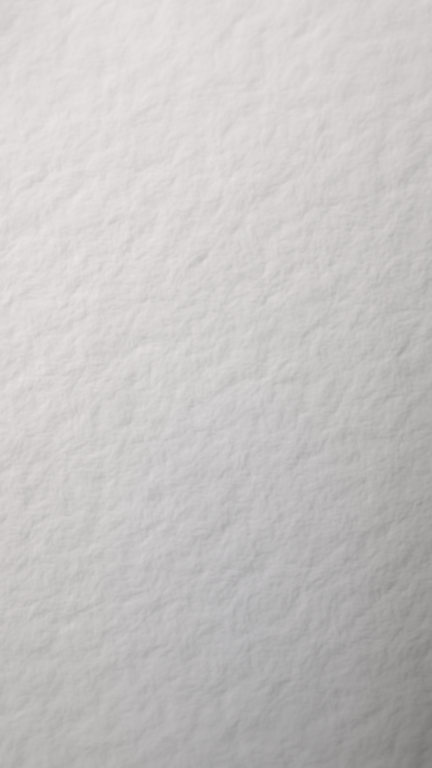
Reproduce this texture procedurally as a Shadertoy shader.

```glsl
vec2 hashGradient(vec2 cell) {
    float angle = 6.2832 * fract(sin(dot(cell, vec2(127.1, 311.7))) * 43758.5453);
    return vec2(cos(angle), sin(angle));
}

float gradientNoise(vec2 p) {
    vec2 i = floor(p), f = fract(p);
    vec2 u = f * f * f * (f * (f * 6.0 - 15.0) + 10.0);
    vec2 e = vec2(1.0, 0.0);
    float a = dot(hashGradient(i), f);
    float b = dot(hashGradient(i + e.xy), f - e.xy);
    float c = dot(hashGradient(i + e.yx), f - e.yx);
    float d = dot(hashGradient(i + e.xx), f - e.xx);
    return mix(mix(a, b, u.x), mix(c, d, u.x), u.y);
}

// Rounded lumps, slightly drawn out along a rising diagonal, with creases
float plasterHeight(vec2 p, float detail) {
    p += 0.016 * vec2(gradientNoise(p * 11.0), gradientNoise(p * 11.0 + 37.0));
    vec2 q = mat2(0.77, -0.64, 0.64, 0.77) * p * vec2(14.0, 17.0);
    float height = 0.0, amplitude = 1.0;
    for (int octave = 0; octave < 4; octave++) {
        float n = gradientNoise(q);
        height += amplitude * (n - 0.35 * sqrt(n * n + 0.004));
        q = mat2(0.83, 0.56, -0.56, 0.83) * q * 1.95 + 17.3;
        amplitude *= detail;
    }
    return height;
}

void mainImage(out vec4 fragColor, in vec2 fragCoord) {
    vec2 uv = fragCoord / iResolution.xy;
    vec2 p = fragCoord / iResolution.x;
    float drop = 1.0 - uv.y;

    // Broad falloff from the bright upper left
    float light = 0.885 - (0.075 + 0.095 * drop) * pow(uv.x, 1.8) - 0.18 * pow(drop, 1.9);
    light -= 0.06 * exp(-9.0 * length(uv - vec2(0.0, 1.0)));
    light -= 0.035 * smoothstep(0.75, 1.0, uv.x) * drop;
    light += 0.012 * gradientNoise(p * 5.0 + 5.0);

    // Relief lit from the upper left, softer toward both ends
    float focus = smoothstep(0.0, 0.25, uv.y) * (1.0 - smoothstep(0.65, 1.0, uv.y));
    float detail = mix(0.46, 0.56, focus);
    vec2 toLight = 0.0035 * normalize(vec2(-0.8, 0.65));
    float slope = plasterHeight(p - toLight, detail) - plasterHeight(p + toLight, detail);
    slope = slope > 0.0 ? slope * 0.85 : slope * 1.15;
    light += slope * mix(0.075, 0.105, smoothstep(0.0, 0.7, drop + 0.3 * uv.x));

    // Near-neutral tint: warm at the edges, cooler low in the middle
    vec2 fromCool = uv - vec2(0.55, 0.2);
    float cool = exp(-9.0 * dot(fromCool, fromCool));
    vec3 tint = mix(vec3(1.009, 0.998, 0.988), vec3(1.003, 0.996, 1.004), cool);
    fragColor = vec4(clamp(light * tint, 0.0, 1.0), 1.0);
}
```
